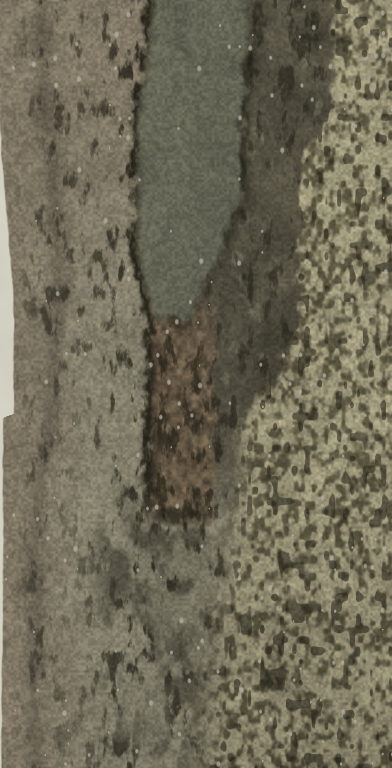
A Shadertoy shader for this texture:

```glsl
const vec3 PAINT = vec3(0.83, 0.82, 0.76);
const vec3 OLD_ROAD = vec3(0.50, 0.485, 0.41);
const vec3 WARM_EDGE = vec3(0.49, 0.455, 0.385);
const vec3 TAR = vec3(0.315, 0.30, 0.245);
const vec3 SMOOTH_FILL = vec3(0.385, 0.39, 0.325);
const vec3 BROWN_FILL = vec3(0.385, 0.335, 0.265);
const vec3 GRAVEL_LIGHT = vec3(0.61, 0.585, 0.475);
const vec3 GRAVEL_DARK = vec3(0.33, 0.315, 0.235);
const vec3 CRACK = vec3(0.13, 0.12, 0.085);
const float GRAVEL_SCALE = 120.0;
const float GRAIN_SCALE = 310.0;
const float SPECK_SCALE = 75.0;
const float GRAIN_AMOUNT = 0.15;

float hash(vec2 p) {
    vec3 q = fract(p.xyx * 0.1031);
    q += dot(q, q.yzx + 33.33);
    return fract((q.x + q.y) * q.z);
}

float noise(vec2 p) {
    vec2 i = floor(p), f = fract(p);
    f = f * f * (3.0 - 2.0 * f);
    return mix(mix(hash(i), hash(i + vec2(1, 0)), f.x),
               mix(hash(i + vec2(0, 1)), hash(i + vec2(1, 1)), f.x), f.y);
}

float fbm(vec2 p) {
    float sum = 0.0, amp = 0.5;
    for (int i = 0; i < 4; i++) {
        sum += amp * noise(p);
        p = mat2(1.6, 1.2, -1.2, 1.6) * p + 17.3;
        amp *= 0.5;
    }
    return sum / 0.9375;
}

// Soft band between lo and hi
float band(float lo, float hi, float soft, float v) {
    return smoothstep(lo - soft, lo + soft, v) * (1.0 - smoothstep(hi - soft, hi + soft, v));
}

// Soft ellipse, 1 at its centre
float blob(vec2 p, vec2 centre, vec2 radius) {
    return 1.0 - smoothstep(0.5, 1.1, length((p - centre) / radius));
}

// Sparse bright chips, one candidate per cell
float chips(vec2 p, float chance) {
    vec2 q = p * SPECK_SCALE, cell = floor(q);
    vec2 centre = 0.25 + 0.5 * vec2(hash(cell + 3.1), hash(cell + 8.7));
    float size = mix(0.07, 0.22, hash(cell + 5.9));
    float shape = 1.0 - smoothstep(size * 0.5, size * 1.4, length((fract(q) - centre) * vec2(1.0, 0.75)));
    return shape * step(1.0 - chance, hash(cell + 1.3));
}

void mainImage(out vec4 fragColor, in vec2 fragCoord) {
    // x grows rightwards, depth grows downwards, both in canvas heights
    vec2 p = vec2(fragCoord.x, iResolution.y - fragCoord.y) / iResolution.y;
    float depth = p.y;
    float cloud = fbm(p * 22.0);
    float ragged = fbm(p * vec2(75.0, 50.0) + 40.0);
    float streak = fbm(p * vec2(95.0, 42.0) + 9.0);
    float x = p.x + (ragged - 0.5) * 0.022;

    // Borders between the strips
    float fillLeft = 0.195 - 0.02 * smoothstep(0.0, 0.18, depth) + 0.02 * smoothstep(0.32, 0.41, depth);
    float fillRight = 0.325 - 0.012 * smoothstep(0.0, 0.2, depth) - 0.058 * smoothstep(0.24, 0.42, depth);
    float tarRight = 0.435 - 0.045 * smoothstep(0.12, 0.23, depth)
                   - 0.075 * smoothstep(0.41, 0.58, depth) - 0.045 * smoothstep(0.6, 0.95, depth);
    float lower = smoothstep(0.52, 0.72, depth);

    // Worn road on the left, streaked along its length
    vec3 col = mix(WARM_EDGE, OLD_ROAD, smoothstep(0.03, 0.14, p.x + 0.08 * (cloud - 0.5)) * smoothstep(0.1, 0.5, depth));
    col *= 0.90 + 0.22 * cloud;
    float wear = mix(0.55, 0.8, smoothstep(0.11, 0.18, p.x)) * smoothstep(0.0, 0.06, p.x);
    wear *= 1.0 - 0.45 * band(0.07, 0.12, 0.03, p.x) * smoothstep(0.4, 0.55, depth);
    col = mix(col, CRACK, wear * smoothstep(0.56, 0.76, streak));
    float seam = 0.075 - 0.03 * smoothstep(0.4, 0.75, depth) - 0.02 * (1.0 - smoothstep(0.0, 0.35, depth));
    col *= 1.0 - 0.18 * exp(-pow((x - seam) / 0.012, 2.0));

    // Tar strip, fading into mottled road below
    float tarMask = smoothstep(-0.012, 0.012, x - fillLeft);
    vec3 tar = TAR * (0.72 + 0.55 * cloud);
    tar = mix(tar, OLD_ROAD, 0.45 * smoothstep(0.62, 0.8, fbm(p * vec2(48.0, 35.0) + 70.0)));
    tar = mix(tar, CRACK, 0.55 * smoothstep(0.56, 0.75, streak));
    col = mix(col, tar, tarMask * (1.0 - 0.8 * lower));
    float mottled = band(0.13, tarRight, 0.025, x) * smoothstep(0.62, 0.7, depth);
    float mottle = smoothstep(0.44, 0.68, fbm(p * vec2(38.0, 30.0) + 25.0));
    col = mix(col, TAR * 0.78, 0.65 * mottled * mottle);

    // Coarse gravel on the right
    vec2 g = p * GRAVEL_SCALE;
    float stones = 0.65 * noise(g * vec2(1.1, 0.8)) + 0.35 * noise(g * vec2(1.9, 1.5) + 31.0);
    vec3 gravel = mix(GRAVEL_DARK, GRAVEL_LIGHT, smoothstep(0.22, 0.62, stones));
    gravel = mix(gravel, CRACK, 0.55 * smoothstep(0.66, 0.8, noise(g * vec2(1.0, 0.6) + 77.0)));
    gravel *= (0.92 + 0.2 * cloud) * (1.0 - 0.13 * smoothstep(0.5, 1.0, depth));
    float border = mix(0.006, 0.03, smoothstep(0.45, 0.75, depth));
    col = mix(col, gravel, smoothstep(-border, border, x - tarRight));

    // Brown patch, then the smooth tongue above it
    float brownMask = band(fillLeft, 0.278, 0.007, x) * band(0.40, 0.675, 0.012, depth + (ragged - 0.5) * 0.04);
    vec3 brown = BROWN_FILL * (0.75 + 0.5 * noise(p * vec2(150.0, 110.0)));
    brown = mix(brown, CRACK, 0.65 * smoothstep(0.54, 0.72, streak));
    col = mix(col, brown, brownMask);
    float tongue = band(fillLeft + 0.006, fillRight, 0.006, p.x + (ragged - 0.5) * 0.012)
                 * (1.0 - smoothstep(0.405, 0.425, depth + (ragged - 0.5) * 0.025));
    col = mix(col, SMOOTH_FILL * (0.88 + 0.24 * cloud), tongue);

    // Dark joints around the patches
    float gapWidth = mix(0.005, 0.009, band(0.42, 0.66, 0.04, depth));
    float gap = exp(-pow((x - fillLeft) / gapWidth, 2.0)) * (1.0 - smoothstep(0.64, 0.7, depth));
    gap = max(gap, 0.6 * exp(-pow((x - fillRight - 0.006) / 0.008, 2.0)) * (1.0 - smoothstep(0.36, 0.43, depth)));
    gap = max(gap, 0.75 * blob(p, vec2(0.235, 0.672), vec2(0.045, 0.015)));
    gap = max(gap, 0.6 * blob(p, vec2(0.238, 0.418), vec2(0.03, 0.011)));
    col = mix(col, CRACK, gap * smoothstep(0.25, 0.6, ragged) * 0.9);

    // Pale worn spots low in the middle
    vec2 q = p + (cloud - 0.5) * 0.03;
    float pale = max(blob(q, vec2(0.218, 0.805), vec2(0.03, 0.04)), blob(q, vec2(0.195, 0.935), vec2(0.042, 0.06)));
    col = mix(col, OLD_ROAD * 0.92, 0.7 * pale);

    // Fine grain and bright chips
    float grain = noise(p * GRAIN_SCALE) + 0.5 * noise(p * GRAIN_SCALE * 0.5 + 13.0) - 0.75;
    col *= 1.0 + GRAIN_AMOUNT * grain * 1.6;
    col = mix(col, PAINT * 0.85, 0.75 * chips(p, mix(0.07, 0.16, brownMask)));

    // Painted line at the left rim
    float paintEdge = 0.018 * smoothstep(0.14, 0.42, depth) - 0.014 * smoothstep(0.538, 0.545, depth)
                    - 0.002 * smoothstep(0.7, 1.0, depth);
    float paint = 1.0 - smoothstep(-0.0015, 0.0015, p.x - paintEdge + (ragged - 0.5) * 0.003);
    col = mix(col, PAINT * (0.97 + 0.05 * cloud), paint * smoothstep(0.14, 0.18, depth));

    fragColor = vec4(clamp(col, 0.0, 1.0), 1.0);
}
```
